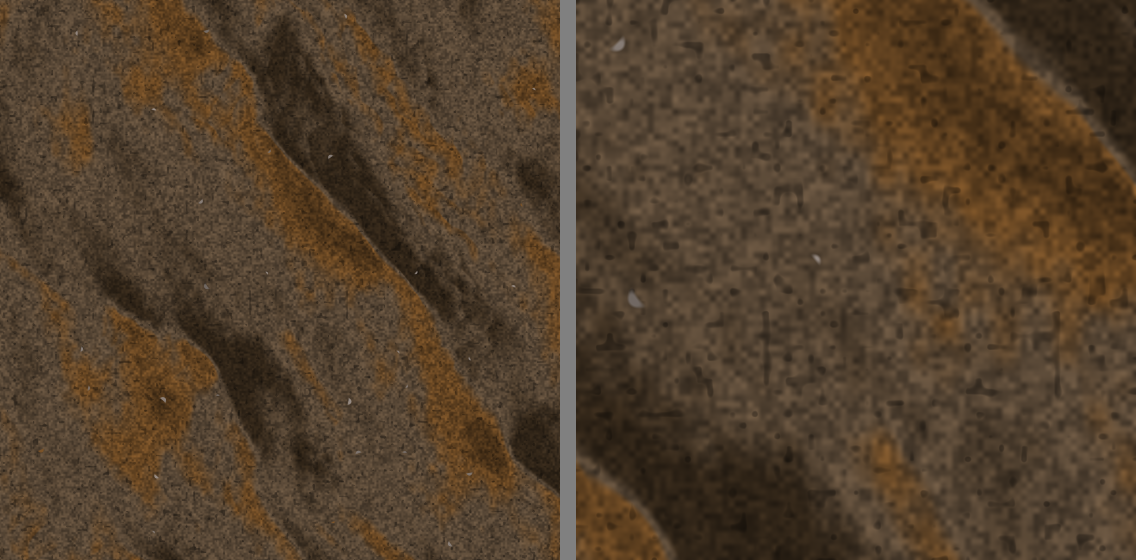
Left, the full canvas; right, a detail of the centre.
Write a three.js fragment shader that draws this texture.

```glsl
// Trodden beach sand at dusk: soft diagonal hollows, warm lit flanks, grains and shell chips.
varying vec2 vUv;

#define HOLLOW_SCALE vec2(2.7, 4.6)
#define HOLLOW_DEPTH 0.125
#define DENT_DEPTH 0.022
#define TREAD_DEPTH 0.0045
#define GRAIN_SCALE 270.0
#define GRAIN_CONTRAST 0.62
#define CHIP_GRID 9.0
#define CHIP_SHARE 0.34
#define SHADOW_COLOR vec3(0.185, 0.140, 0.090)
#define SAND_COLOR vec3(0.345, 0.280, 0.212)
#define WARM_COLOR vec3(0.415, 0.275, 0.125)
#define CHIP_COLOR vec3(0.62, 0.58, 0.56)

float hash(vec2 p) {
  vec3 q = fract(p.xyx * 0.1031);
  q += dot(q, q.yzx + 33.33);
  return fract((q.x + q.y) * q.z);
}

vec2 hash2(vec2 p) {
  return vec2(hash(p), hash(p + 57.3));
}

float valueNoise(vec2 p) {
  vec2 cell = floor(p), f = fract(p);
  f = f * f * (3.0 - 2.0 * f);
  float low = mix(hash(cell), hash(cell + vec2(1, 0)), f.x);
  float high = mix(hash(cell + vec2(0, 1)), hash(cell + vec2(1, 1)), f.x);
  return mix(low, high, f.y);
}

// Cellular bowls joined by a smooth minimum; a larger crispness sharpens the crests.
float bowls(vec2 p, float crispness) {
  vec2 cell = floor(p);
  float sum = 0.0;
  for (int j = -1; j <= 1; j++) {
    for (int i = -1; i <= 1; i++) {
      vec2 id = cell + vec2(i, j);
      vec2 d = id + 0.1 + 0.8 * hash2(id) - p;
      sum += exp(-crispness * (dot(d, d) + 0.25 * hash(id + 19.7)));
    }
  }
  return -log(sum) / crispness;
}

// Layered sines that bend the hollows.
vec2 bend(vec2 p) {
  vec2 w = 0.035 * sin(p.yx * vec2(9.0, 7.0) + vec2(0.6, 2.1));
  w += 0.016 * sin(p.yx * vec2(21.0, 17.0) + p * 8.0 + 1.3);
  return p + w + 0.006 * sin(p.yx * 47.0 + p * 19.0);
}

float sandHeight(vec2 uv) {
  vec2 p = bend(uv);
  vec2 slanted = vec2(dot(p, vec2(0.6, -0.8)), dot(p, vec2(0.8, 0.6)));
  float crispness = mix(5.0, 22.0, valueNoise(uv * 4.0 + 3.0));
  float h = HOLLOW_DEPTH * bowls(slanted * HOLLOW_SCALE + 14.0, crispness);
  h += DENT_DEPTH * bowls(slanted * vec2(6.5, 9.5) + 31.0, 7.0);
  float trodden = smoothstep(0.5, 0.8, valueNoise(uv * 5.0 + 8.0));
  h += TREAD_DEPTH * trodden * bowls(p * 30.0 + 50.0, 12.0);
  return h + 0.0022 * valueNoise(uv * 55.0);
}

// Steepness toward the low sun on the left.
float sunSlope(vec2 uv) {
  float e = 0.003;
  float h = sandHeight(uv);
  vec2 grad = vec2(sandHeight(uv + vec2(e, 0)), sandHeight(uv + vec2(0, e))) - h;
  return dot(grad / e, vec2(0.95, 0.12));
}

// Slim shell chips: x is coverage, y is a random tint.
vec2 shellChips(vec2 uv) {
  vec2 id = floor(uv * CHIP_GRID);
  vec2 d = (fract(uv * CHIP_GRID) - 0.2 - 0.6 * hash2(id + 5.0)) / CHIP_GRID;
  float angle = 6.283 * hash(id + 71.0), size = hash(id + 43.0);
  d = mat2(cos(angle), sin(angle), -sin(angle), cos(angle)) * d;
  d.y += 60.0 * d.x * d.x;
  float dist = length(d * vec2(0.5, 1.0)) - mix(0.0012, 0.0032, size * size);
  float present = step(hash(id + 23.0), CHIP_SHARE);
  return vec2(present * (1.0 - smoothstep(-0.001, 0.0012, dist)), hash(id + 91.0));
}

void main() {
  vec2 uv = vUv;

  // Sunlit flanks and shaded hollows
  float slope = sunSlope(uv);
  float mottling = valueNoise(uv * 7.0) + 0.5 * valueNoise(uv * 19.0) - 0.75;
  float light = slope + 0.16 * mottling;
  vec3 color = mix(SHADOW_COLOR, SAND_COLOR, smoothstep(-0.65, -0.02, light));
  color = mix(color, WARM_COLOR, 0.9 * smoothstep(0.05, 0.5, light));
  color *= 1.0 - 0.3 * smoothstep(0.45, 0.9, slope);

  // Grains in two sizes, with a few dark specks
  float fine = valueNoise(uv * GRAIN_SCALE) - 0.5;
  float coarse = valueNoise(uv * GRAIN_SCALE * 0.5 + 40.0) - 0.5;
  color *= 1.0 + GRAIN_CONTRAST * (0.75 * fine + 0.4 * coarse);
  color *= 1.0 - 0.3 * smoothstep(0.78, 0.95, valueNoise(uv * 150.0 + 90.0));

  // Scattered pale chips, a few of them straw yellow
  vec2 chip = shellChips(uv);
  vec3 chipColor = mix(CHIP_COLOR, WARM_COLOR * 1.15, step(0.85, chip.y));
  color = mix(color, chipColor * (0.75 + 0.35 * chip.y), 0.85 * chip.x);

  gl_FragColor = vec4(color, 1.0);
}
```
